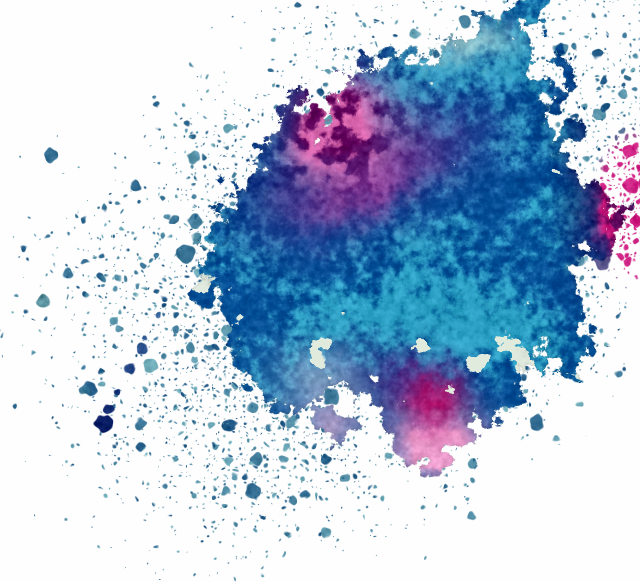
Write a WebGL 2 fragment shader that draws this background.

```glsl
#version 300 es
precision highp float;
// Watercolour splash on white paper: a convex patch of half planes, roughened
// by layered noise, washed with soft elliptical stains of pigment, and
// surrounded by jittered grids of droplets whose density follows the splash.
uniform vec2 u_resolution;
out vec4 fragColor;

// Integer hash of a lattice point, 0 to 1
float hash(vec2 cell) {
  uvec2 q = uvec2(ivec2(cell)) * uvec2(1597u, 3821u);
  uint n = (q.x ^ (q.y << 7)) * 747795u + q.y * 9781u;
  n = (n ^ (n >> 15)) * 277803u;
  n = (n ^ (n >> 13)) * 91193u;
  return float((n ^ (n >> 16)) & 65535u) / 65535.0;
}

float noise(vec2 p) {
  vec2 i = floor(p), f = fract(p);
  f = f * f * (3.0 - 2.0 * f);
  return mix(mix(hash(i), hash(i + vec2(1, 0)), f.x),
             mix(hash(i + vec2(0, 1)), hash(i + vec2(1, 1)), f.x), f.y);
}

float fbm(vec2 p) {
  float sum = 0.0, amp = 0.52;
  for (int k = 0; k < 5; k++) {
    sum += amp * noise(p);
    p = mat2(1.6, 1.2, -1.2, 1.6) * p + 17.3;
    amp *= 0.5;
  }
  return sum;
}

// Soft elliptical stain
float stain(vec2 p, vec2 centre, vec2 radius) {
  vec2 q = (p - centre) / radius;
  return exp(-dot(q, q));
}

// Signed distance to the line a-b, positive on its left
float edge(vec2 p, vec2 a, vec2 b) {
  vec2 t = normalize(b - a);
  return dot(p - a, vec2(-t.y, t.x));
}

// Smooth outline of the splash, negative inside
float splash(vec2 p) {
  float d = edge(p, vec2(0.62, 0.90), vec2(0.92, 0.985));
  d = max(d, edge(p, vec2(0.925, 0.98), vec2(1.01, 0.60)));
  d = max(d, p.x - 1.005);
  d = max(d, edge(p, vec2(1.01, 0.41), vec2(0.86, 0.28)));
  d = max(d, 0.295 - p.y);
  d = max(d, edge(p, vec2(0.48, 0.28), vec2(0.385, 0.41)));
  d = max(d, edge(p, vec2(0.385, 0.41), vec2(0.34, 0.59)));
  d = max(d, edge(p, vec2(0.34, 0.60), vec2(0.62, 0.90)));
  d = max(d, 0.042 - length(p - vec2(0.622, 0.308)));
  d = min(d, length(p - vec2(0.572, 0.27)) - 0.04);
  d = min(d, length(p - vec2(0.742, 0.275)) - 0.068);
  d = min(d, length(p - vec2(0.755, 0.215)) - 0.025);
  return min(d, length((p - vec2(1.03, 0.63)) * vec2(1.0, 0.85)) - 0.045);
}

float dropDensity(vec2 p) {
  return 0.55 * stain(p, vec2(0.37, 0.32), vec2(0.17, 0.18))
    + 0.30 * stain(p, vec2(0.25, 0.53), vec2(0.16, 0.14))
    + 0.50 * stain(p, vec2(0.37, 0.72), vec2(0.07, 0.09))
    + 0.22 * stain(p, vec2(0.50, 0.17), vec2(0.18, 0.11))
    + 0.22 * stain(p, vec2(0.57, 0.93), vec2(0.10, 0.08))
    + 0.40 * stain(p, vec2(1.06, 0.86), vec2(0.09, 0.17))
    + 0.85 * stain(p, vec2(1.08, 0.65), vec2(0.05, 0.12))
    + 0.30 * exp(-30.0 * max(splash(p), 0.0));
}

void main() {
  vec2 p = gl_FragCoord.xy / u_resolution.y;
  float px = 1.0 / u_resolution.y;
  float coarse = fbm(p * 14.0), fine = fbm(p * 48.0 + 31.0);
  float grain = fbm(p * 110.0 + 9.0) - 0.5;
  vec3 navy = vec3(0.04, 0.12, 0.40), magenta = vec3(0.80, 0.08, 0.49);
  vec3 color = vec3(0.995);

  // Scattered droplets, four sizes of grid
  vec2 wobble = p + 0.007 * (vec2(noise(p * 95.0), noise(p * 95.0 + 40.0)) - 0.5);
  for (int k = 0; k < 4; k++) {
    float scale = 17.0 * pow(1.85, float(k));
    vec2 cell = floor(wobble * scale), id = cell + 211.0 * float(k + 1);
    vec2 centre = cell + 0.3 + 0.4 * vec2(hash(id + 500.0), hash(id + 900.0));
    float size = hash(id + 1300.0), hue = hash(id + 1700.0);
    float exists = step(hash(id), dropDensity(centre / scale));
    float d = (length(wobble * scale - centre) - 0.06 - 0.22 * size * size) / scale;
    vec3 ink = mix(vec3(0.03, 0.27, 0.47), vec3(0.40, 0.66, 0.71), hue);
    float pink = stain(centre / scale, vec2(1.09, 0.64), vec2(0.07, 0.13));
    ink = mix(ink, magenta, smoothstep(0.25, 0.5, pink));
    color = mix(color, ink + 0.2 * grain, exists * 0.92 * smoothstep(px, -px, d));
  }

  // Slanting trail of dark drops and one lone teal drop
  for (int k = 0; k < 7; k++) {
    float t = float(k) / 6.0, h = hash(vec2(k, 77));
    vec2 centre = mix(vec2(0.175, 0.27), vec2(0.27, 0.455), t) + 0.012 * (h - 0.5);
    float d = length(wobble - centre) - mix(0.014, 0.005, t) * (0.6 + 0.6 * h);
    color = mix(color, mix(navy, vec3(0.22, 0.40, 0.62), t) + 0.2 * grain, smoothstep(px, -px, d));
  }
  float lone = length(wobble - vec2(0.075, 0.481)) - 0.011;
  color = mix(color, vec3(0.33, 0.55, 0.60) + 0.3 * grain, smoothstep(px, -px, lone));

  // Blue wash: bright low centre, dark flanks, pale top and lower left
  vec2 q = p + 0.05 * (vec2(coarse, fine) - 0.5);
  float tone = fbm(p * vec2(7.0, 9.0) + 3.0) + 0.7 * (fine - 0.5) + 0.5 * grain;
  tone += 0.13 * stain(p, vec2(0.72, 0.50), vec2(0.20, 0.12)) + 0.16 * stain(p, vec2(0.92, 0.38), vec2(0.14, 0.10));
  tone -= 0.12 * stain(p, vec2(0.44, 0.53), vec2(0.14, 0.14));
  vec3 wash = mix(vec3(0.02, 0.32, 0.60), vec3(0.16, 0.62, 0.76), smoothstep(0.32, 0.82, tone));
  wash = mix(wash, vec3(0.62, 0.80, 0.82), 0.85 * stain(q, vec2(0.80, 0.93), vec2(0.09, 0.035)));
  wash = mix(wash, vec3(0.55, 0.68, 0.80), 0.85 * stain(q, vec2(0.55, 0.345), vec2(0.09, 0.06)));
  wash = mix(wash, vec3(0.65, 0.60, 0.77), stain(q, vec2(0.572, 0.265), vec2(0.055)));
  wash = mix(wash, navy, 0.85 * stain(q, vec2(1.005, 0.72), vec2(0.045, 0.17)));
  wash = mix(wash, vec3(0.10, 0.16, 0.50), 0.75 * stain(q, vec2(0.49, 0.67), vec2(0.10, 0.06)));

  // Violet band, then the three magenta blooms
  vec2 tilt = mat2(0.89, -0.45, 0.45, 0.89) * (q - vec2(0.65, 0.69));
  wash = mix(wash, vec3(0.27, 0.19, 0.55), 0.9 * stain(tilt, vec2(0.02, 0.01), vec2(0.18, 0.08)));
  wash = mix(wash, vec3(0.50, 0.20, 0.57), 0.8 * stain(tilt, vec2(-0.03, 0.0), vec2(0.11, 0.045)));
  vec3 bloom = mix(vec3(0.40, 0.03, 0.38), vec3(0.85, 0.40, 0.68), smoothstep(0.38, 0.60, fine + 0.5 * (coarse - 0.5)));
  wash = mix(wash, bloom, min(1.0, 1.5 * stain(q, vec2(0.575, 0.785), vec2(0.095, 0.085))));
  wash = mix(wash, vec3(0.24, 0.17, 0.53), 0.9 * stain(q, vec2(0.70, 0.345), vec2(0.08, 0.05)));
  wash = mix(wash, vec3(0.93, 0.62, 0.81), min(1.0, 1.4 * stain(q, vec2(0.745, 0.23), vec2(0.08, 0.06))));
  wash = mix(wash, vec3(0.70, 0.07, 0.43), stain(q, vec2(0.737, 0.31), vec2(0.055, 0.045)));
  wash = mix(wash, mix(vec3(0.36, 0.02, 0.36), magenta, smoothstep(0.35, 0.6, fine)), min(1.0, 1.4 * stain(q, vec2(1.06, 0.63), vec2(0.04, 0.08))));
  wash += 0.22 * grain + 0.10 * (fine - 0.5);

  // Cream gaps where the pigment did not reach
  float zone = stain(p, vec2(0.64, 0.40), vec2(0.22, 0.035)) + stain(p, vec2(0.92, 0.36), vec2(0.12, 0.08))
    + 0.9 * stain(p, vec2(0.36, 0.55), vec2(0.04, 0.10));
  float gap = fbm(p * vec2(22.0, 27.0) + 60.0) - 0.86 + 0.25 * min(zone, 1.0);
  wash = mix(wash, vec3(0.88, 0.92, 0.87), smoothstep(-0.012, 0.015, gap));

  // Ragged outline with a slightly darker rim
  float d = splash(p) + 0.12 * (coarse - 0.5) + 0.10 * (fine - 0.5);
  wash *= 1.0 - 0.15 * exp(-abs(d) * 160.0);
  float aa = max(fwidth(d), px) * 0.75;
  color = mix(color, wash, smoothstep(aa, -aa, d));
  fragColor = vec4(clamp(color, 0.0, 1.0), 1.0);
}
```
